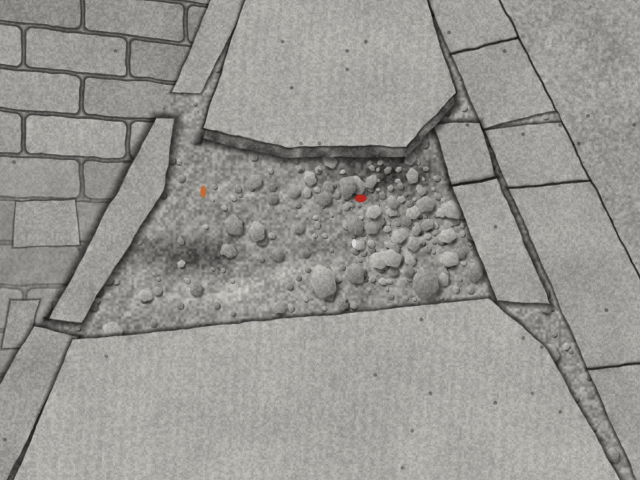
A Shadertoy shader for this texture:

```glsl
// Broken pavement: a rubble-filled hole between concrete slabs, cobbles, kerbs and a road.
#define VIEW_HEIGHT 5.76
#define LIGHT vec2(-.5, -.75)
#define ROUGHNESS .05
#define GRAIN .17
#define JOINT .055
#define COBBLE vec2(1.25, .53)
#define SLAB_TONE .65
#define KERB_TONE .615
#define WARM vec3(1.01, 1, .975)

float aa;     // width of one pixel
vec2 p, w;    // position, y down, and its roughened copy
vec3 col;

float hash(vec2 v) {
    vec3 q = fract(v.xyx * vec3(.1031, .103, .0973));
    q += dot(q, q.yzx + 33.33);
    return fract((q.x + q.y) * q.z);
}
float noise(vec2 v) {
    vec2 i = floor(v), f = fract(v);
    f *= f * (3. - 2. * f);
    return mix(mix(hash(i), hash(i + vec2(1, 0)), f.x),
               mix(hash(i + vec2(0, 1)), hash(i + 1.), f.x), f.y);
}
float fbm(vec2 v) {
    float sum = 0., amp = .5;
    for (int i = 0; i < 5; i++) { sum += amp * noise(v); v = v * 2.03 + 7.1; amp *= .5; }
    return sum;
}
float blob(vec2 c, vec2 r, vec2 v) { v = (v - c) / r; return exp(-dot(v, v)); }

// Signed distances; quad corners run clockwise from the top left
float side(vec2 a, vec2 b) {
    vec2 e = normalize(b - a), q = w - a;
    return e.y * q.x - e.x * q.y;
}
float quad(vec2 a, vec2 b, vec2 c, vec2 d) {
    return max(max(side(a, b), side(b, c)), max(side(c, d), side(d, a)));
}
float upperSlab() {
    float d = quad(vec2(3, -.2), vec2(5.05, -.2), vec2(5.67, 1.74), vec2(2.36, 1.78));
    return max(d, max(side(vec2(5.52, 1.05), vec2(4.9, 1.72)), side(vec2(3.45, 1.77), vec2(2.42, 1.53))));
}

// Worn stone: grain, stains and sparse pits
vec3 worn(float tone) {
    float grain = noise(p * 38.) * .6 + noise(p * 75.) * .4 - .5;
    float pit = step(.985, hash(floor(p * 9.))) * smoothstep(.3, .1, length(fract(p * 9.) - .5));
    return WARM * (tone + GRAIN * grain + .09 * (fbm(p * 1.8) - .48) - .22 * pit);
}
void fill(float d, vec3 c) { col = mix(c, col, smoothstep(-aa, aa, d)); }
void paint(float d, float tone, float gap) {
    col *= mix(.34, 1., smoothstep(-.01, gap, d));
    fill(d, worn(tone + smoothstep(-.1, 0., d) * (noise(p * 12.) - .5) * .12));
}
void pebble(vec2 c, float r, float seed) {
    vec2 q = p - c;
    float a = atan(q.y, q.x) + seed * 6.3;
    float d = length(q) * (1. + .13 * sin(2. * a) + .07 * sin(5. * a)) - r;
    col *= mix(.52, 1., smoothstep(-.3 * r, .25 * r, length(q + LIGHT * r * .5) - r));
    fill(d, worn(mix(.5, .67, seed) + .13 * dot(q / r, LIGHT)));
}
void rubble(float size) {
    for (int k = 0; k < 9; k++) {
        vec2 cell = floor(p / size) + vec2(k % 3, k / 3) - 1.;
        vec2 h = vec2(hash(cell + size * 91.), hash(cell + 47.));
        vec2 c = (cell + .2 + .6 * h) * size;
        float density = .09 + .75 * blob(vec2(4.75, 2.8), vec2(.85, .8), c);
        if (hash(cell + 13.7) < density) pebble(c, size * (.2 + .22 * h.x), h.y);
    }
}

void mainImage(out vec4 fragColor, in vec2 fragCoord) {
    aa = VIEW_HEIGHT / iResolution.y;
    p = vec2(fragCoord.x * aa, VIEW_HEIGHT - fragCoord.y * aa);
    w = p + ROUGHNESS * (vec2(fbm(p * 4.), fbm(p * 4. + 19.)) - .48);

    // Uneven earth, stones and litter in the hole
    float relief = fbm(p * 3.2) - fbm(p * 3.2 - LIGHT * .18);
    float earth = .56 + .65 * relief + .2 * (noise(p * 32.) - .5);
    earth += .1 * blob(vec2(2.9, 3.5), vec2(.9, .25), p) - .24 * blob(vec2(2.3, 3.08), vec2(.55, .2), p);
    col = WARM * (earth - .3 * blob(vec2(4.7, 2.1), vec2(.65, .28), p));
    for (int i = 0; i < 3; i++) rubble(.11 + .09 * float(i));
    vec3 rocks[6] = vec3[6](vec3(3.88, 3.38, .17), vec3(3.05, 2.18, .09), vec3(3.72, 2.14, .08),
        vec3(4.17, 2.24, .11), vec3(4.7, 3.1, .11), vec3(5.12, 3.4, .16));
    for (int i = 0; i < 6; i++) pebble(rocks[i].xy, rocks[i].z, hash(rocks[i].xy * 50.));
    fill(length((p - vec2(2.44, 2.3)) * vec2(2, 1)) - .07, vec3(.75, .42, .2));
    fill(length((p - vec2(4.33, 2.38)) * vec2(1, 1.5)) - .07, vec3(.7, .16, .13));
    fill(length((p - vec2(4.25, 2.92)) * vec2(2, 1)) - .05, vec3(.85));

    // Cobbles, with joints filling with dust further down
    vec2 grid = vec2(0, (w.y - .14 * w.x * (1. - w.y / 3.) - .26) / COBBLE.y);
    grid.x = (w.x - mix(.29, .98, mod(floor(grid.y), 2.))) / COBBLE.x;
    vec2 box = abs(fract(grid) - .5) * COBBLE - COBBLE * .5 + .1;
    float cobble = length(max(box, 0.)) + min(max(box.x, box.y), 0.) - .07;
    vec3 hole = col, dust = WARM * (.54 + .35 * relief + .12 * (noise(p * 35.) - .5));
    col = dust;
    paint(cobble, .54 + .1 * hash(floor(grid) + 5.), .06);
    col = mix(col, dust, .55 * smoothstep(1.5, 2.8, p.y));
    col = mix(col, hole, smoothstep(-.03, .03, w.x - 2.7 + .57 * w.y));
    paint(quad(vec2(.2, 2.42), vec2(.9, 2.4), vec2(.97, 2.93), vec2(.15, 2.96)), .61, .03);
    paint(quad(vec2(.13, 3.6), vec2(.47, 3.6), vec2(.33, 4.15), vec2(.04, 4.18)), .59, .04);

    // Left kerb
    paint(quad(vec2(2.58, -.1), vec2(3.04, -.1), vec2(2.4, 1.12), vec2(2.06, 1.1)), .63, JOINT);
    float kerb = quad(vec2(1.87, 1.43), vec2(2.48, 1.43), vec2(.97, 3.88), vec2(.6, 3.83));
    paint(max(kerb, side(vec2(2.1, 1.4), vec2(1.95, 2.3))), KERB_TONE, .13);
    paint(quad(vec2(.4, 3.92), vec2(.94, 4.05), vec2(.05, 5.8), vec2(-.7, 5.8)), .6, .09);

    // Right kerb: a slanting column cut by joints, then the road and inner stones
    float inner = 5.13 + .435 * w.y, outer = 5.99 + .505 * w.y;
    float joints[6] = float[6](-1., .65, 1.55, 2.26, 4.42, 9.);
    for (int i = 0; i < 5; i++) {
        float y = w.y + (i < 2 ? .22 : .09) * (w.x - inner);
        float ends = max(joints[i] - y, y - joints[i + 1]) + .012;
        paint(max(max(inner - w.x, w.x - outer) * .9, ends), KERB_TONE, JOINT);
    }
    paint((outer - w.x) * .9 + .02, .595 + .12 * (noise(p * 25.) - .5), .04);
    paint(quad(vec2(5.2, 1.49), vec2(5.75, 1.47), vec2(5.95, 2.12), vec2(5.42, 2.22)), KERB_TONE, .09);
    paint(quad(vec2(5.43, 2.25), vec2(5.97, 2.15), vec2(6.6, 3.65), vec2(5.97, 3.62)), .63, .09);

    // Slabs: the upper one shows its thick broken face
    float tone = SLAB_TONE + .012 * sin(p.x * 48. + p.y * 3.);
    float top = upperSlab();
    w.y -= .13;
    paint(upperSlab(), .36 + .25 * (noise(p * 9.) - .5), .12);
    w.y += .13;
    paint(top, tone, .04);
    float lower = quad(vec2(.88, 4.08), vec2(6.2, 3.55), vec2(7.52, 5.9), vec2(.1, 5.9));
    paint(max(lower, side(vec2(5.85, 3.58), vec2(6.6, 4.2))), tone + .01, .07);
    fragColor = vec4(clamp(col, 0., 1.), 1);
}
```
